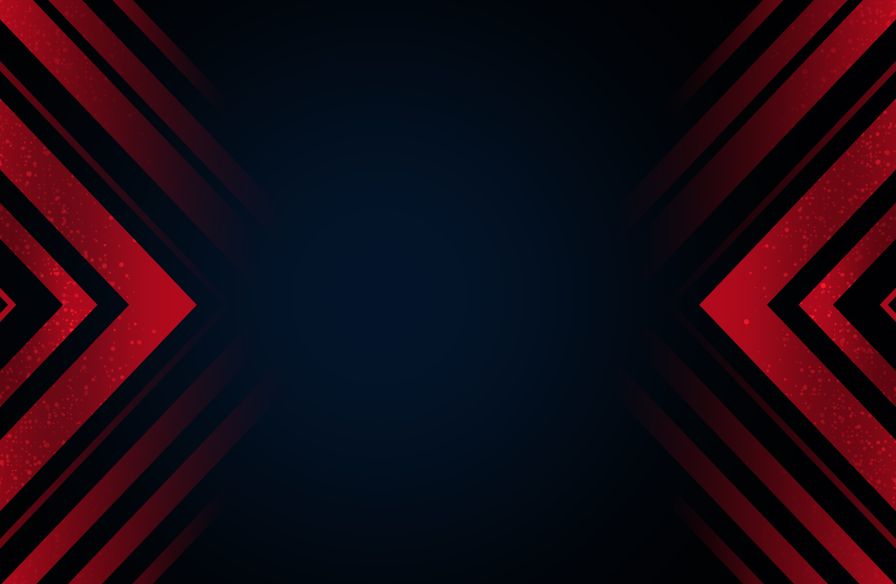
A Shadertoy shader for this background:

```glsl
// Mirrored red chevrons pointing inward over a deep navy radial glow.
// Each chevron is a band of the slanted distance from the side edge; the outer
// bands fade toward the middle, and hashed dots add a dusting of sparks.

float hash(vec2 p) {
    vec3 q = fract(vec3(p.xyx) * 0.1031);
    q += dot(q, q.yzx + 33.33);
    return fract((q.x + q.y) * q.z);
}

// Antialiased stripe between two distances
float band(float d, float inner, float outer) {
    float aa = 0.9 / iResolution.y;
    return smoothstep(inner - aa, inner + aa, d) * (1.0 - smoothstep(outer - aa, outer + aa, d));
}

// Strength falling from 1 at start to 0 at end
float fade(float x, float start, float end) {
    return pow(clamp((end - x) / (end - start), 0.0, 1.0), 1.4);
}

// One jittered dot per occupied grid cell
float sparks(vec2 p, float cell, float density) {
    vec2 id = floor(p / cell);
    vec2 center = 0.3 + 0.4 * vec2(hash(id + 17.0), hash(id + 53.0));
    float radius = mix(0.1, 0.28, hash(id + 91.0));
    float soft = 0.8 / (cell * iResolution.y);
    float dotMask = 1.0 - smoothstep(radius - soft, radius + soft, length(fract(p / cell) - center));
    return dotMask * step(hash(id), density) * (0.4 + 0.6 * hash(id + 7.0));
}

void mainImage(out vec4 fragColor, in vec2 fragCoord) {
    vec2 p = fragCoord / iResolution.y;
    float aspect = iResolution.x / iResolution.y;

    // Navy glow, left of the middle
    float r = length(p - vec2(0.423 * aspect, 0.492));
    float glow = pow(1.0 - smoothstep(0.04, 0.84, r), 1.25);
    vec3 color = mix(vec3(0.002, 0.005, 0.01), vec3(0.012, 0.08, 0.165), glow);

    // Mirrored chevron space: x from the nearer side, d along the axis
    float x = min(p.x, aspect - p.x);
    float y = p.y - 0.478;
    float d = x + 0.953 * abs(y);
    float upper = step(0.0, y);
    float shifted = d - 0.008 * upper;

    // Solid inner chevrons, darkest partway along each arm
    float big = band(d, 0.221, 0.337) * mix(0.62, 1.0, smoothstep(0.0, 0.2, abs(x - 0.1)));
    float small = band(d, 0.108, 0.167) * mix(0.55, 0.98, smoothstep(0.02, 0.14, x));
    float tiny = band(d, 0.014, 0.028) * 0.95;

    // Outer stripes dissolving toward the centre
    float thin = band(d, 0.382, 0.398) * 0.6 * fade(x, 0.0, 0.42);
    float first = band(shifted, 0.458, 0.518 + 0.028 * upper) * fade(x, 0.0, 0.45);
    float second = band(shifted, 0.572, 0.63) * mix(0.85, 0.72, upper) * fade(x, 0.08, 0.5);
    float third = band(shifted, 0.682, 0.717) * 0.55 * fade(x, 0.2, 0.4);

    float red = big + small + tiny + thin + first + second + third;
    color = mix(color, vec3(0.69, 0.04, 0.11), clamp(red, 0.0, 1.0));

    // Sparks thin out toward the chevron tips
    float dust = 0.0;
    for (int i = 0; i < 3; i++) {
        float cell = 0.008 + 0.004 * float(i);
        dust += sparks(p + 3.7 * float(i), cell, 0.3 * (1.0 - smoothstep(0.08, 0.28, x)));
    }
    float dusty = big + small + 0.5 * (first + second) * mix(0.5, 1.0, upper);
    color += vec3(0.34, 0.06, 0.07) * min(dust, 1.0) * min(dusty, 1.0);

    fragColor = vec4(color, 1.0);
}
```
